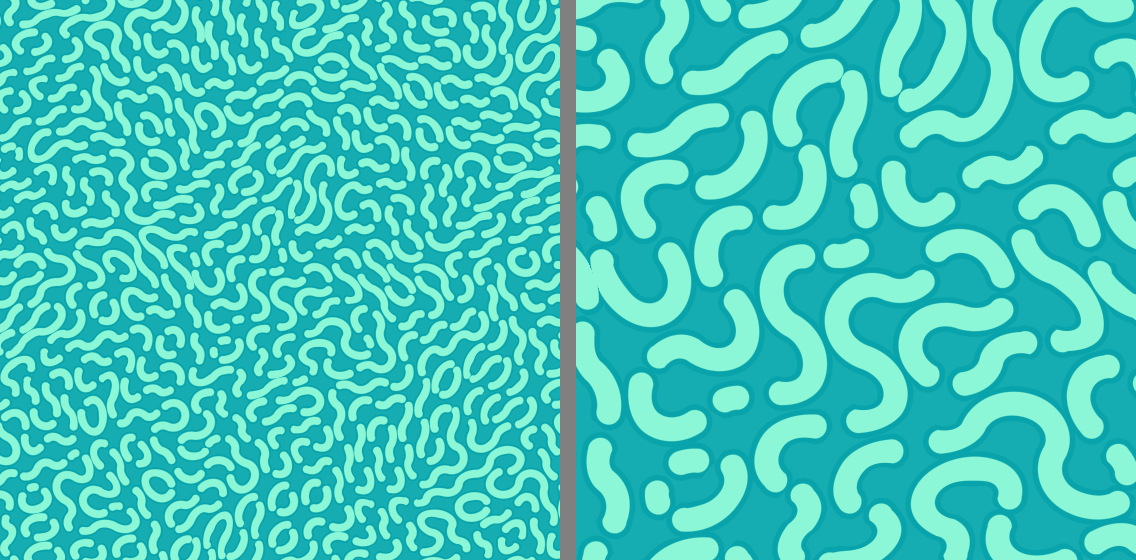
Left, the full canvas; right, a detail of the centre.
Reproduce this pattern procedurally as a WebGL 1 fragment shader.

```glsl
precision highp float;

uniform vec2 u_resolution;

const float CELLS = 22.0;        // cells across the canvas
const float HALF_WIDTH = 0.158;  // stroke half width, in cells
const float QUARTER_TURN = 1.5708;

const vec3 TEAL = vec3(0.082, 0.68, 0.695);
const vec3 DEEP_TEAL = vec3(0.03, 0.64, 0.67);
const vec3 MINT = vec3(0.55, 0.97, 0.84);

float hash(vec2 p, float seed) {
  vec3 q = fract(vec3(p.xyx) * vec3(0.1031, 0.1030, 0.0973) + seed * 0.137);
  q += dot(q, q.yzx + 33.33);
  return fract((q.x + q.y) * q.z);
}

float noise(vec2 p, float seed) {
  vec2 i = floor(p);
  vec2 f = fract(p);
  f = f * f * (3.0 - 2.0 * f);
  float low = mix(hash(i, seed), hash(i + vec2(1.0, 0.0), seed), f.x);
  float high = mix(hash(i + vec2(0.0, 1.0), seed), hash(i + 1.0, seed), f.x);
  return mix(low, high, f.y);
}

// Wavy shears in several directions bend the grid but keep areas equal
vec2 warp(vec2 p) {
  for (int i = 0; i < 4; i++) {
    float angle = 0.6 + 2.4 * float(i);
    vec2 along = vec2(cos(angle), sin(angle));
    float wave = sin(dot(p, along) * (0.55 + 0.11 * float(i)));
    p += 0.34 * wave * vec2(-along.y, along.x);
  }
  return vec2(0.88 * p.x - 0.475 * p.y, 0.475 * p.x + 0.88 * p.y);
}

// Strokes break at upright edges in some regions, at level edges in others;
// between the regions only some edges break, which leaves longer strokes
bool isCut(vec2 edge, bool upright) {
  float region = noise(edge * 0.33, 3.0) - 0.5;
  float favour = upright ? region : -region;
  return favour > mix(-0.02, 0.1, hash(edge * 2.0, 8.0));
}

// Distance from the corner at which an arc meets an edge
float arcRadius(vec2 edge, vec2 cell, float side, bool cut) {
  if (cut) return 0.47 + 0.18 * (hash(edge * 2.0 + cell * 3.0, 5.0) - 0.5);
  float shift = 0.12 * (hash(edge * 2.0, 4.0) - 0.5);
  return 0.5 + shift * (1.0 - 2.0 * side);
}

float trimLength(vec2 edge, vec2 cell, bool cut) {
  return cut ? mix(0.2, 0.25, hash(edge * 2.0 + cell * 5.0, 6.0)) : 0.0;
}

// Vector from the nearest point of the arc around one cell corner
vec2 arcOffset(vec2 cell, vec2 local, vec2 corner) {
  vec2 levelEdge = cell + vec2(0.5, corner.y);
  vec2 uprightEdge = cell + vec2(corner.x, 0.5);
  bool levelCut = isCut(levelEdge, false);
  bool uprightCut = isCut(uprightEdge, true);

  vec2 radii = vec2(arcRadius(levelEdge, cell, corner.x, levelCut),
                    arcRadius(uprightEdge, cell, corner.y, uprightCut));
  vec2 q = abs(local - corner);
  float start = trimLength(levelEdge, cell, levelCut) / radii.y;
  float end = QUARTER_TURN - trimLength(uprightEdge, cell, uprightCut) / radii.x;
  float angle = clamp(atan(q.y / radii.y, q.x / radii.x + 1e-5), start, end);
  vec2 offset = q - radii * vec2(cos(angle), sin(angle));
  return offset * (1.0 - 2.0 * corner);
}

// Each cell holds two arcs around opposite corners
vec2 strokeOffset(vec2 p) {
  vec2 cell = floor(p);
  vec2 local = p - cell;
  vec2 corner = vec2(step(0.5, hash(cell, 7.0)), 0.0);
  vec2 first = arcOffset(cell, local, corner);
  vec2 second = arcOffset(cell, local, 1.0 - corner);
  return dot(first, first) < dot(second, second) ? first : second;
}

// Undo the local stretch of the warp, keeping the stroke width even
vec2 unwarpVector(vec2 v, vec2 p, vec2 warped) {
  const float STEP = 0.02;
  vec2 dx = (warp(p + vec2(STEP, 0.0)) - warped) / STEP;
  vec2 dy = (warp(p + vec2(0.0, STEP)) - warped) / STEP;
  float area = dx.x * dy.y - dx.y * dy.x;
  return vec2(dy.y * v.x - dy.x * v.y, dx.x * v.y - dx.y * v.x) / area;
}

void main() {
  vec2 p = gl_FragCoord.xy / u_resolution.y * CELLS + 40.0;
  vec2 warped = warp(p);
  vec2 offset = unwarpVector(strokeOffset(warped), p, warped);
  float d = (length(offset) - HALF_WIDTH) / CELLS;

  // Flat ground, dark rim, smooth stroke edge
  float pixel = 1.0 / u_resolution.y;
  float rim = 1.0 - smoothstep(0.0028, 0.004, d);
  float stroke = 1.0 - smoothstep(-0.8 * pixel, 0.8 * pixel, d);
  vec3 color = mix(mix(TEAL, DEEP_TEAL, rim), MINT, stroke);
  gl_FragColor = vec4(color, 1.0);
}
```
